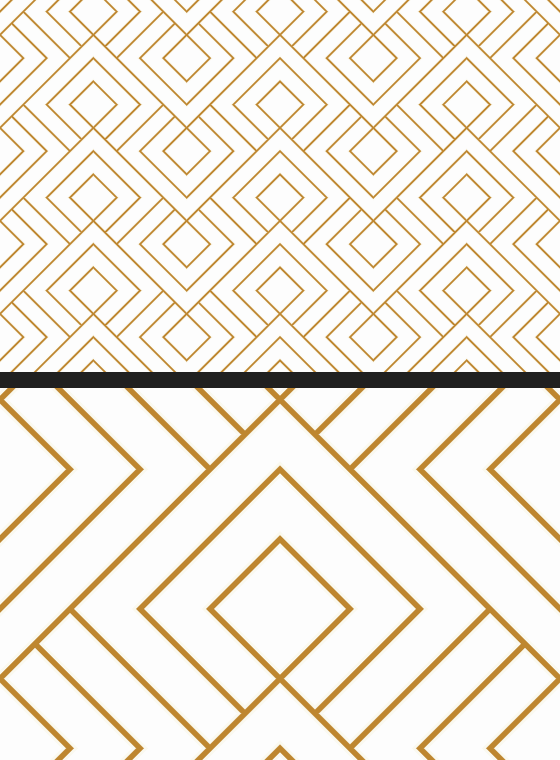
Top: the whole. Bottom: its middle third, enlarged.
Reproduce this pattern procedurally as a Shadertoy shader.

```glsl
// Gold line lattice: stacked zigzag bands filled with nested, clipped diamonds.

const vec2  REPEATS     = vec2(3.0, 4.0);      // whole tiles across and down
const vec2  TILE        = vec2(8.0, 4.0);      // tile size, in ring spacings
const vec2  FIRST_PEAK  = vec2(4.0, 1.5);      // zigzag peak, from the top left
const float HALF_WIDTH  = 0.040;               // half line width, in ring spacings
const float HALO_WIDTH  = 0.042;               // faint warm fringe beside a line
const vec3  PAPER       = vec3(0.993, 0.993, 0.992);
const vec3  HALO        = vec3(0.980, 0.975, 0.940);
const vec3  GOLD        = vec3(0.745, 0.525, 0.185);

// Distance to the nearest line; p is measured right and down from a peak.
float latticeDistance(vec2 p) {
    // Mirror about the peak axis: x runs from 0 (peak) to 4 (valley).
    float x = abs(mod(p.x + 0.5 * TILE.x, TILE.x) - 0.5 * TILE.x);

    // Depth below the zigzag that bounds this band from above.
    float depth = mod(p.y - x, TILE.y);
    float y = x + depth;

    // The valley half of a band is the peak half turned by 180 degrees.
    if (x + y > 6.0) {
        x = 4.0 - x;
        y = 8.0 - y;
        depth = TILE.y - depth;
    }

    // Rings 1 to 3 around the diamond centre; the next zigzag cuts them off.
    float radius = x + abs(y - 3.0);
    float ring = abs(radius - clamp(round(radius), 1.0, 3.0));
    float zigzag = TILE.y - depth;
    return min(ring, zigzag) * inversesqrt(2.0);
}

// Smooth coverage of a stroke, one pixel wide at its edge.
float stroke(float dist, float halfWidth, float pixel) {
    return clamp(0.5 + (halfWidth - dist) / pixel, 0.0, 1.0);
}

void mainImage(out vec4 fragColor, in vec2 fragCoord) {
    vec2 uv = fragCoord / iResolution.xy;
    vec2 span = REPEATS * TILE;
    vec2 p = vec2(uv.x, 1.0 - uv.y) * span - FIRST_PEAK;

    vec2 pixelSize = span / iResolution.xy;
    float pixel = max(pixelSize.x, pixelSize.y);
    float dist = latticeDistance(p);

    vec3 color = mix(PAPER, HALO, stroke(dist, HALF_WIDTH + HALO_WIDTH, pixel));
    color = mix(color, GOLD, stroke(dist, HALF_WIDTH, pixel));
    fragColor = vec4(color, 1.0);
}
```
